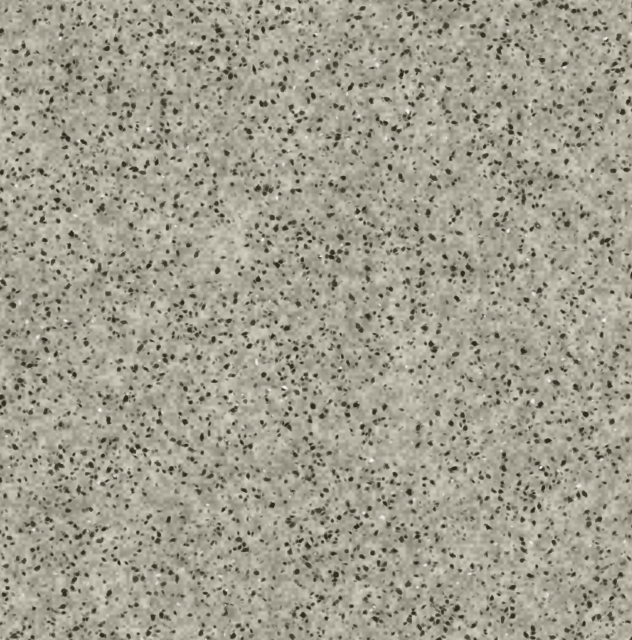
Reproduce this texture procedurally as a Shadertoy shader.

```glsl
const vec3 STONE = vec3(0.682, 0.668, 0.610);
const vec3 DARK_GRAIN = vec3(0.165, 0.155, 0.095);
const vec3 BRIGHT_GRAIN = vec3(0.97, 0.96, 0.93);

// Lengths are fractions of the canvas height; ranges are (min, max).
const float EDGE = 0.0022;
const float DARK_CELLS = 90.0;
const float DARK_SHARE = 0.27;
const vec2 DARK_RADIUS = vec2(0.0023, 0.0045);
const vec2 DARK_STRENGTH = vec2(0.75, 1.0);
const float FAINT_CELLS = 112.0;
const float FAINT_SHARE = 0.26;
const vec2 FAINT_RADIUS = vec2(0.0016, 0.0033);
const vec2 FAINT_STRENGTH = vec2(0.25, 0.65);
const float BRIGHT_CELLS = 72.0;
const float BRIGHT_SHARE = 0.055;
const vec2 BRIGHT_RADIUS = vec2(0.0012, 0.0029);
const vec2 BRIGHT_STRENGTH = vec2(0.45, 1.0);

const float CLUMP_SCALE = 24.0;
const float OUTLINE_SCALE = 260.0;
const float OUTLINE_ROUGHNESS = 0.7;
const vec3 MOTTLE_SCALE = vec3(190.0, 75.0, 11.0);
const vec3 MOTTLE_AMOUNT = vec3(0.17, 0.14, 0.05);

vec3 hash3(vec2 p, float seed) {
    vec3 q = fract(vec3(p.xyx + seed * 17.31) * vec3(0.1031, 0.1030, 0.0973));
    q += dot(q, q.yxz + 33.33);
    return fract((q.xxy + q.yzz) * q.zyx);
}

float valueNoise(vec2 p, float seed) {
    vec2 cell = floor(p);
    vec2 f = fract(p);
    f = f * f * (3.0 - 2.0 * f);
    float bottom = mix(hash3(cell, seed).x, hash3(cell + vec2(1, 0), seed).x, f.x);
    float top = mix(hash3(cell + vec2(0, 1), seed).x, hash3(cell + vec2(1, 1), seed).x, f.x);
    return mix(bottom, top, f.y);
}

// Coverage of scattered, randomly turned oval grains with rough outlines.
float grains(vec2 p, float cells, float share, vec2 radius, vec2 strength, float seed) {
    vec2 home = floor(p * cells);
    float roughness = OUTLINE_ROUGHNESS * (valueNoise(p * OUTLINE_SCALE, seed + 3.0) - 0.5);
    float cover = 0.0;
    for (int y = -1; y <= 1; y++) {
        for (int x = -1; x <= 1; x++) {
            vec2 cell = home + vec2(x, y);
            vec3 place = hash3(cell, seed);
            vec3 shape = hash3(cell, seed + 1.0);
            float clump = valueNoise(cell / cells * CLUMP_SCALE, seed + 2.0);
            if (place.z > share * mix(0.45, 1.55, clump)) continue;

            vec2 d = p - (cell + place.xy) / cells;
            float angle = 6.2832 * shape.x;
            vec2 axis = vec2(cos(angle), sin(angle));
            float stretch = mix(1.0, 1.35, shape.y);
            vec2 local = vec2(dot(d, axis) / stretch, dot(d, vec2(-axis.y, axis.x)) * stretch);

            float size = mix(radius.x, radius.y, shape.z * shape.z);
            float dist = length(local) * (1.0 + roughness) - size;
            float opacity = mix(strength.x, strength.y, fract(shape.x * 7.0 + shape.y));
            cover = max(cover, opacity * (1.0 - smoothstep(-EDGE, EDGE, dist)));
        }
    }
    return cover;
}

void mainImage(out vec4 fragColor, in vec2 fragCoord) {
    vec2 p = fragCoord / iResolution.y;

    // Mottled stone from fine, medium and broad noise
    vec3 mottle = vec3(valueNoise(p * MOTTLE_SCALE.x, 11.0),
                       valueNoise(p * MOTTLE_SCALE.y, 12.0),
                       valueNoise(p * MOTTLE_SCALE.z, 13.0)) - 0.5;
    vec3 color = STONE + dot(mottle, MOTTLE_AMOUNT);

    // Faint, dark and bright grains in turn
    float faint = grains(p, FAINT_CELLS, FAINT_SHARE, FAINT_RADIUS, FAINT_STRENGTH, 21.0);
    float dark = grains(p, DARK_CELLS, DARK_SHARE, DARK_RADIUS, DARK_STRENGTH, 31.0);
    float bright = grains(p, BRIGHT_CELLS, BRIGHT_SHARE, BRIGHT_RADIUS, BRIGHT_STRENGTH, 41.0);
    color = mix(color, DARK_GRAIN, max(faint, dark));
    color = mix(color, BRIGHT_GRAIN, bright);

    fragColor = vec4(clamp(color, 0.0, 1.0), 1.0);
}
```
